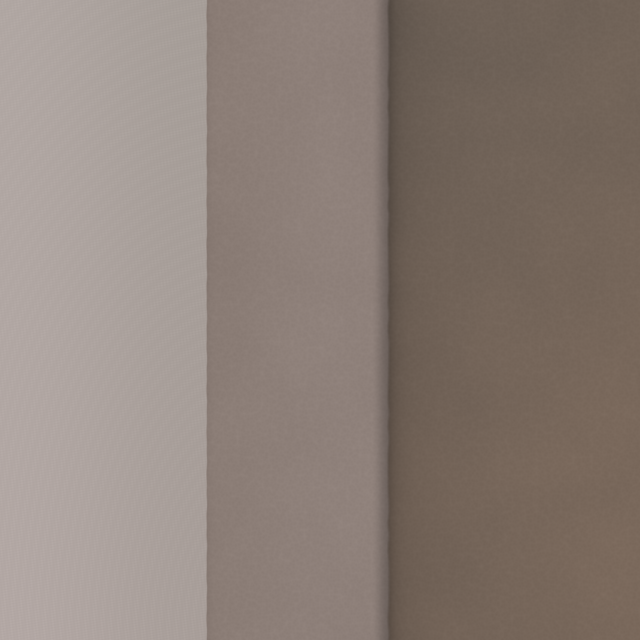
Reproduce this texture procedurally as a WebGL 1 fragment shader.

```glsl
precision highp float;
// Three vertical fabric panels: pale woven cloth, soft taupe suede, and a shadowed brown fold.

uniform vec2 u_resolution;

vec2 hash2(vec2 cell) {
  vec2 q = vec2(dot(cell, vec2(127.1, 311.7)), dot(cell, vec2(269.5, 183.3)));
  return fract(sin(q) * 43758.5);
}

// Distance to the nearest scattered point
float cellular(vec2 p) {
  vec2 base = floor(p);
  vec2 local = p - base;
  float nearest = 2.0;
  for (int y = -1; y <= 1; y++) {
    for (int x = -1; x <= 1; x++) {
      vec2 offset = vec2(float(x), float(y));
      vec2 delta = offset + hash2(base + offset) - local;
      nearest = min(nearest, dot(delta, delta));
    }
  }
  return sqrt(nearest);
}

// Broad, cloudy variation from layered sines
float mottling(vec2 p) {
  float sum = 0.0;
  float weight = 0.5;
  for (int i = 0; i < 4; i++) {
    sum += weight * sin(p.x + 1.7 * sin(p.y * 0.8)) * sin(p.y + 1.3 * sin(p.x * 0.7));
    p = mat2(1.3, 1.1, -1.1, 1.3) * p + 2.4;
    weight *= 0.6;
  }
  return sum;
}

// Fine threads with faint curved interference bands
float weave(vec2 uv) {
  float threads = sin(dot(uv, vec2(480.0, 850.0))) * sin(dot(uv, vec2(-760.0, 690.0)));
  float radius = length((uv - vec2(0.42, 0.02)) * vec2(1.25, 0.8));
  float bands = sin(radius * 390.0 + 2.0 * sin(uv.y * 9.0));
  return threads * 0.009 + bands * (0.003 + 0.003 * threads);
}

// Short-napped grain
float suede(vec2 uv) {
  float fine = cellular(uv * 210.0) - 0.5;
  float coarse = cellular(uv * 105.0 + 17.0) - 0.5;
  return fine * 0.016 + coarse * 0.014;
}

void main() {
  vec2 uv = gl_FragCoord.xy / u_resolution;
  float pixel = 1.0 / u_resolution.x;
  float grain = suede(uv);
  float clouds = mottling(uv * 13.0);

  // Pale woven panel
  vec3 cloth = mix(vec3(0.695, 0.655, 0.640), vec3(0.655, 0.620, 0.600), smoothstep(0.0, 0.33, uv.x));
  cloth += vec3(0.010, 0.003, 0.006) * (0.5 - uv.y);
  cloth += weave(uv);

  // Middle suede panel, rounding into the fold on its right
  vec3 taupe = mix(vec3(0.545, 0.490, 0.462), vec3(0.560, 0.505, 0.480), smoothstep(0.32, 0.55, uv.x));
  taupe += clouds * 0.010 + grain;
  taupe *= 1.0 - 0.05 * exp(-(uv.x - 0.323) / 0.006) * step(0.323, uv.x);
  taupe *= 1.0 - 0.24 * smoothstep(0.580, 0.609, uv.x);

  // Brown panel, emerging from the fold's shadow
  vec3 brown = mix(vec3(0.465, 0.402, 0.355), vec3(0.435, 0.385, 0.345), smoothstep(0.2, 1.0, uv.y));
  brown += vec3(0.014, 0.009, 0.005) * smoothstep(0.7, 1.0, uv.x);
  brown += vec3(0.013, 0.010, 0.008) * clouds + grain * 0.9;
  brown *= 1.0 - 0.10 * exp(-max(uv.x - 0.607, 0.0) / 0.07);
  brown *= 1.0 - 0.19 * exp(-max(uv.x - 0.607, 0.0) / 0.010);

  // Panel edges, slightly uneven from the nap
  float clothEdge = 0.323 + 0.0006 * sin(uv.y * 140.0) * sin(uv.y * 53.0);
  float foldEdge = 0.607 + 0.0007 * sin(uv.y * 90.0 + 2.0 * sin(uv.y * 37.0));
  vec3 color = mix(cloth, taupe, smoothstep(-pixel, pixel, uv.x - clothEdge));
  color = mix(color, brown, smoothstep(-0.003, 0.003, uv.x - foldEdge));

  gl_FragColor = vec4(color, 1.0);
}
```
